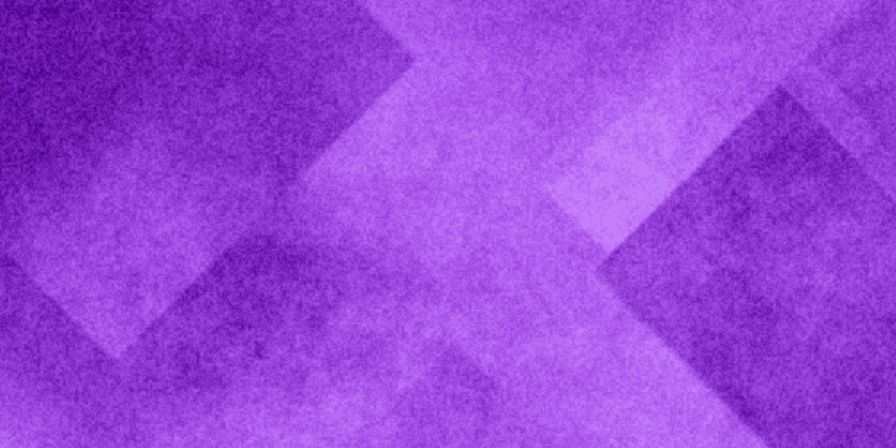
Reproduce this background procedurally as a Shadertoy shader.

```glsl
// Violet grunge backdrop of overlapping diagonal panels with speckled grain.
#define BASE_TONE 0.68
#define MOTTLE 0.55
#define GRIT 0.34
#define GRAIN 0.46
#define EDGE 0.010
#define DARK_VIOLET vec3(0.35, 0.04, 0.60)
#define TONE_SLOPE vec3(0.57, 0.46, 0.67)
#define TONE_CURVE vec3(-0.17, -0.03, -0.30)

float hash(vec2 p) {
    vec3 h = fract(p.xyx * vec3(0.1031, 0.1030, 0.0973));
    h += dot(h, h.yzx + 33.33);
    return fract((h.x + h.y) * h.z);
}

float valueNoise(vec2 p) {
    vec2 cell = floor(p), f = fract(p);
    f = f * f * (3.0 - 2.0 * f);
    float low = mix(hash(cell), hash(cell + vec2(1, 0)), f.x);
    float high = mix(hash(cell + vec2(0, 1)), hash(cell + vec2(1, 1)), f.x);
    return mix(low, high, f.y);
}

float fbm(vec2 p) {
    float sum = 0.0, weight = 0.5;
    for (int i = 0; i < 5; i++) {
        sum += weight * valueNoise(p);
        p = mat2(1.6, 1.2, -1.2, 1.6) * p + 17.3;
        weight *= 0.68;
    }
    return sum / 1.335;
}

// Panel between two corners; each side fades over its own width.
float panel(vec2 q, vec2 lo, vec2 hi, vec2 fadeLo, vec2 fadeHi) {
    vec2 m = smoothstep(lo - fadeLo, lo + fadeLo, q)
           * (1.0 - smoothstep(hi - fadeHi, hi + fadeHi, q));
    return m.x * m.y;
}

float glow(vec2 p, vec2 centre, vec2 radius) {
    vec2 d = (p - centre) / radius;
    return exp(-dot(d, d));
}

// Large light and dark shapes; p runs down from the top left.
float panelTone(vec2 p) {
    vec2 q = vec2(p.x + p.y, p.x - p.y);   // diagonal axes
    vec2 crisp = vec2(EDGE);
    float tone = BASE_TONE;

    // Left side: dark corner and lighter diamond
    tone -= 0.36 * panel(q, vec2(-1, -2), vec2(1.065, 0.80), crisp, vec2(EDGE, 0.02));
    tone += 0.27 * panel(q, vec2(0.56, -0.55), vec2(1.06, 0.10),
                         vec2(0.10, EDGE), vec2(EDGE, 0.28));
    tone -= 0.25 * glow(p, vec2(0.0, 0.12), vec2(0.42, 0.42));
    tone += 0.10 * glow(p, vec2(0.84, 0.16), vec2(0.16));
    tone -= 0.06 * glow(p, vec2(0.52, 0.15), vec2(0.20, 0.16));
    tone += 0.45 * glow(p, vec2(0.0, 1.02), vec2(0.15, 0.16));

    // Centre: shaded lower panel, bright field, small bottom diamond
    tone -= 0.34 * panel(q, vec2(1.065, -1.20), vec2(1.50, 0.24),
                         vec2(EDGE, 0.10), vec2(0.28, 0.14));
    tone += 0.20 * glow(p, vec2(0.50, 1.0), vec2(0.26, 0.16));
    tone += 0.10 * glow(p, vec2(1.08, 0.36), vec2(0.36, 0.28));
    tone -= 0.20 * glow(p, vec2(1.28, 0.0), vec2(0.32, 0.16));
    tone -= 0.15 * panel(q, vec2(1.78, -0.10), vec2(2.05, 0.25),
                         vec2(EDGE, 0.20), vec2(0.20, EDGE));

    // Right side: layered bright strip, dark panels, thin strip
    tone += 0.08 * panel(q, vec2(1.58, 0.79), vec2(1.93, 1.50), crisp, vec2(EDGE, 0.22));
    tone += 0.15 * panel(q, vec2(1.65, 0.79), vec2(1.93, 1.36),
                         vec2(0.02, EDGE), vec2(EDGE, 0.16));
    tone -= 0.32 * panel(q, vec2(1.93, 0.72), vec2(4.0, 1.55),
                         vec2(EDGE, 0.02), crisp);
    tone -= 0.25 * panel(q, vec2(1.93, 1.55), vec2(4.0, 3.0), vec2(0.03), crisp);
    tone += 0.12 * panel(q, vec2(1.94, 1.56), vec2(2.27, 1.67), crisp, crisp);
    tone -= 0.10 * glow(p, vec2(1.74, 0.34), vec2(0.20, 0.14));
    tone -= 0.08 * glow(p, vec2(1.92, 0.96), vec2(0.22, 0.16));
    tone += 0.14 * glow(p, vec2(1.88, 0.58), vec2(0.16, 0.20));
    tone += 0.20 * glow(p, vec2(1.47, 0.55), vec2(0.16, 0.15));

    // Light wedge along the bottom
    float wedge = 1.0 - smoothstep(0.70, 0.73, q.y);
    return tone + 0.19 * wedge * glow(p, vec2(1.52, 0.95), vec2(0.28, 0.30));
}

void mainImage(out vec4 fragColor, in vec2 fragCoord) {
    vec2 p = fragCoord / iResolution.y;
    p.y = 1.0 - p.y;
    float tone = panelTone(p);

    // Worn patches and grit, strongest in the lower centre and on the right
    float wear = 0.45 + 0.6 * glow(p, vec2(0.60, 0.75), vec2(0.55, 0.30))
                      + 0.6 * glow(p, vec2(1.65, 0.55), vec2(0.35, 0.45));
    tone += MOTTLE * wear * (fbm(p * 14.0) - 0.5);
    tone += GRIT * wear * (fbm(p * 48.0 + 7.1) - 0.5);

    // Fine speckle
    float speckle = 0.5 * valueNoise(p * 140.0) + 0.5 * valueNoise(p * 250.0 + 41.7);
    tone += GRAIN * (speckle - 0.5);

    tone = clamp(tone, -0.08, 1.08);
    vec3 color = DARK_VIOLET + tone * (TONE_SLOPE + tone * TONE_CURVE);
    fragColor = vec4(clamp(color, 0.0, 1.0), 1.0);
}
```
